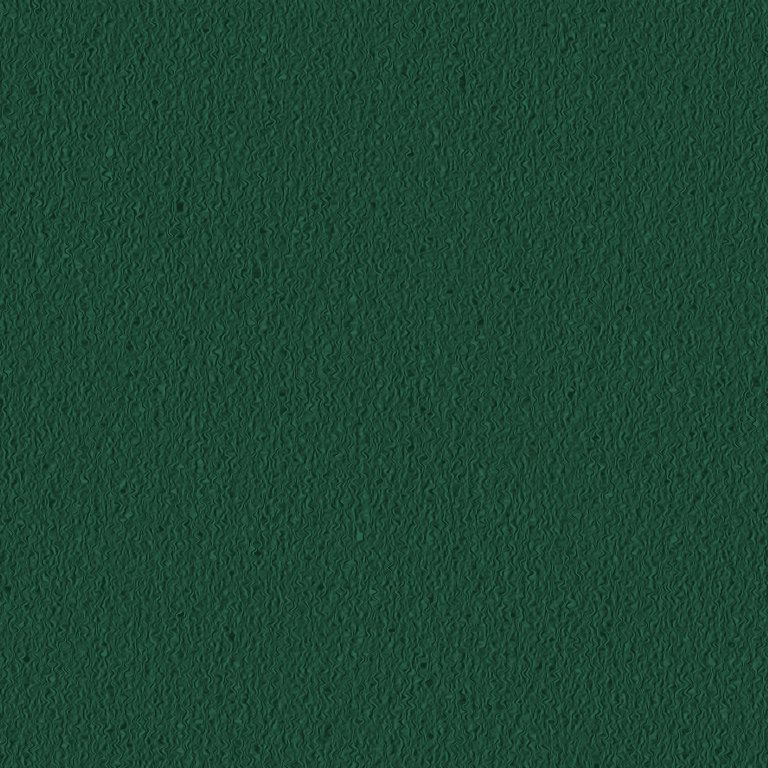
Reproduce this texture procedurally as a WebGL 1 fragment shader.

```glsl
precision highp float;
// Dense green fabric with a very fine, short, wavy, mostly upright nap.
// Stretched value noise is bent sideways into thin fibres, then lit from the
// side as a relief, and the resulting tone picks a colour on a green ramp.

uniform vec2 u_resolution;

#define FIBRE_CELLS vec2(400.0, 150.0)
#define GRAIN_CELLS vec2(520.0, 320.0)
#define BEND_CELLS vec2(120.0, 160.0)
#define BEND_AMOUNT 0.0075
#define GRAIN_SHARE 0.38
#define LIGHT_STEP vec2(0.0023, -0.0007)
#define CONTRAST 1.18
#define PATCH_CELLS vec2(9.0, 5.0)
#define PATCH_AMOUNT 0.012

const vec3 SHADOW_GREEN = vec3(0.050, 0.170, 0.100);
const vec3 MIDDLE_GREEN = vec3(0.112, 0.280, 0.203);
const vec3 LIGHT_GREEN = vec3(0.176, 0.385, 0.302);

float hash(vec2 cell) {
  return fract(sin(dot(cell, vec2(127.1, 311.7))) * 43758.5453);
}

// Smooth value noise, 0 to 1
float noise(vec2 p) {
  vec2 cell = floor(p);
  vec2 f = fract(p);
  vec2 w = f * f * (3.0 - 2.0 * f);
  float low = mix(hash(cell), hash(cell + vec2(1.0, 0.0)), w.x);
  float high = mix(hash(cell + vec2(0.0, 1.0)), hash(cell + vec2(1.0, 1.0)), w.x);
  return mix(low, high, w.y);
}

// Height of the nap: upright fibres with a finer grain on top
float napHeight(vec2 p) {
  float fibre = noise(p * FIBRE_CELLS);
  float grain = noise(p * GRAIN_CELLS + 41.7);
  return mix(fibre, grain, GRAIN_SHARE);
}

void main() {
  vec2 p = gl_FragCoord.xy / u_resolution.y;

  // Sideways bend that makes the fibres lean both ways
  float bend = noise(p * BEND_CELLS + 17.3) - 0.5;
  vec2 bent = p + vec2(bend * BEND_AMOUNT, 0.0);

  // Side light on the relief, with faint broad patches
  float relief = napHeight(bent) - napHeight(bent + LIGHT_STEP);
  float broad = noise(p * PATCH_CELLS + 5.1) - 0.5;
  float tone = clamp(0.50 + CONTRAST * relief + PATCH_AMOUNT * broad, 0.0, 1.0);

  // Three-stop green ramp
  vec3 colour = mix(SHADOW_GREEN, MIDDLE_GREEN, min(tone * 2.0, 1.0));
  colour = mix(colour, LIGHT_GREEN, max(tone * 2.0 - 1.0, 0.0));
  gl_FragColor = vec4(colour, 1.0);
}
```
